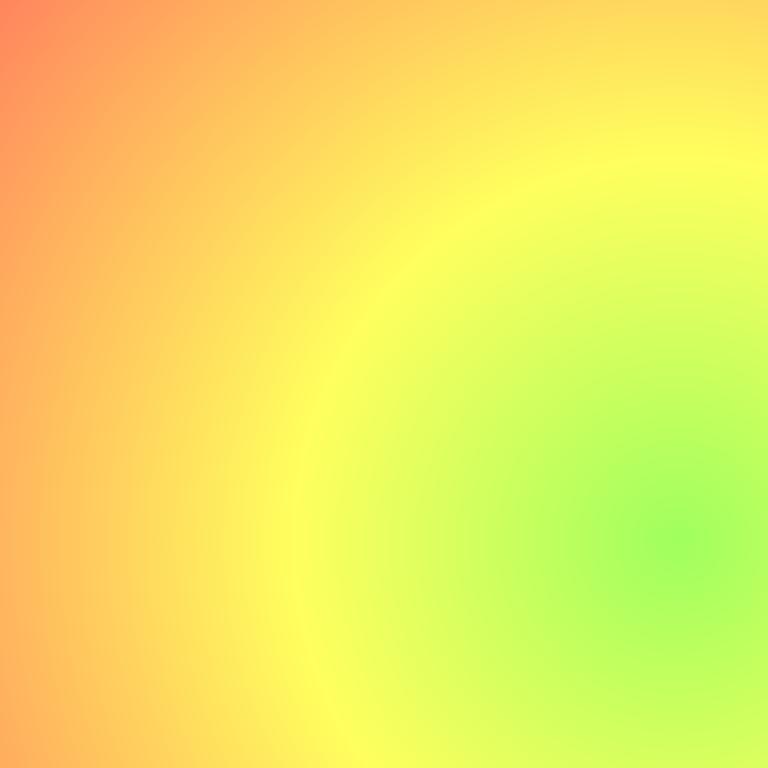
This background is drawn by a Shadertoy shader. Its source:

```glsl
// Soft radial rainbow gradient: green core through a yellow ring to an orange-red corner.

// Pure hue to RGB; the hue runs from 0 to 6 around the colour wheel.
vec3 hueToRgb(float hue) {
    return clamp(abs(mod(hue + vec3(0.0, 4.0, 2.0), 6.0) - 3.0) - 1.0, 0.0, 1.0);
}

void mainImage(out vec4 fragColor, in vec2 fragCoord) {
    vec2 uv = fragCoord / iResolution.xy;

    // Hue falls evenly with distance from the green core
    float coreDistance = length(uv - vec2(0.8815, 0.2955));
    float hue = 1.597 - 1.2 * coreDistance;

    // Pastel tint: full brightness, partial saturation
    vec3 color = mix(vec3(1.0), hueToRgb(hue), 0.63);
    fragColor = vec4(color, 1.0);
}
```
